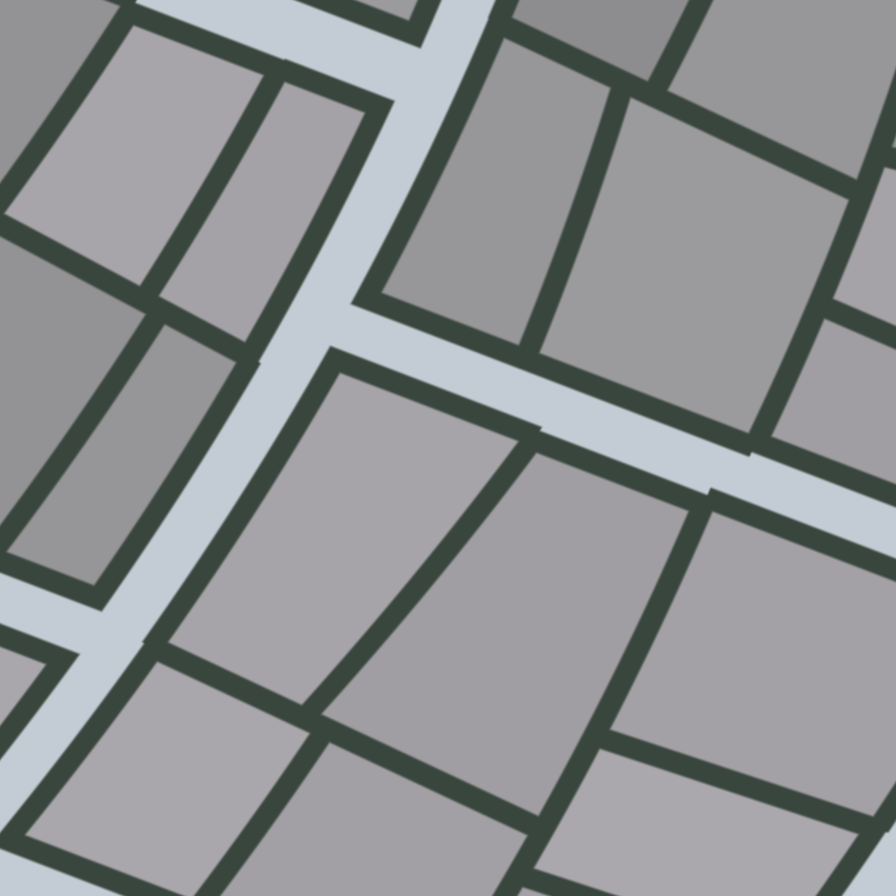
This pattern is drawn by a Shadertoy shader. Its source:

```glsl
// Plan of skewed city blocks: pale streets around grey lots with dark green outlines.
// A bent, staggered grid gives the blocks; each block is split at random into lots,
// keeping the distance to the nearest cut for the outlines.

const vec3 STREET_COLOR  = vec3(0.765, 0.80, 0.83);
const vec3 OUTLINE_COLOR = vec3(0.225, 0.275, 0.24);
const vec3 LOT_DARK      = vec3(0.54, 0.54, 0.545);
const vec3 LOT_LIGHT     = vec3(0.67, 0.66, 0.68);

const vec2  JUNCTION    = vec2(0.39, 0.635);   // where two streets meet
const vec2  CROSS_AXIS  = vec2(0.934, -0.358); // direction of the cross streets
const vec2  MAIN_AXIS   = vec2(0.485, 0.875);  // direction of the main streets
const vec2  BLOCK_SIZE  = vec2(0.88, 0.72);
const float STAGGER     = 0.29;   // shift of the cross streets per column
const float BEND        = 0.138;  // curvature of the main streets
const float BEND_OFFSET = 0.036;
const float STREET_HALF = 0.019;
const float SETBACK     = 0.018;  // largest extra setback of a lot front
const float LINE_WIDTH  = 0.0245;
const float LOT_AREA    = 0.12;   // lots smaller than this stay whole
const float LEAN        = 0.26;   // range of slope of the cuts
const int   SPLITS      = 4;
const float SOFTNESS    = 0.003;  // edge blur
const int   SAMPLES     = 4;      // samples per side

float hash(vec2 p) {
    return fract(sin(dot(p, vec2(127.1, 311.7))) * 43758.5453);
}

// Canvas position to street coordinates: x across, y along the main streets
vec2 toStreetSpace(vec2 p) {
    vec2 s = inverse(mat2(CROSS_AXIS, MAIN_AXIS)) * (p - JUNCTION);
    s.x += BEND_OFFSET + BEND * s.y * s.y;
    return s;
}

vec3 cityColor(vec2 p) {
    // Block and local position in it
    vec2 s = toStreetSpace(p);
    float column = floor(s.x / BLOCK_SIZE.x);
    s.y += STAGGER * column;
    vec2 block = vec2(column, floor(s.y / BLOCK_SIZE.y));
    vec2 q = s - block * BLOCK_SIZE;

    // Split along the longer side until the lot is small enough
    vec2 lo = vec2(0.0), hi = BLOCK_SIZE;
    float seed = hash(block + 3.7);
    float cutDist = 1.0;
    for (int i = 0; i < SPLITS; i++) {
        vec2 size = hi - lo;
        if (size.x * size.y < LOT_AREA) break;
        vec2 axis = size.x > size.y ? vec2(1.0, 0.0) : vec2(0.0, 1.0);
        vec2 cut = mix(lo, hi, mix(0.4, 0.6, hash(vec2(seed, 1.3))));
        float lean = LEAN * (hash(vec2(seed, 2.9)) - 0.5);
        float side = dot(axis, q - cut) - lean * dot(axis.yx, q - 0.5 * (lo + hi));
        cutDist = min(cutDist, abs(side) * inversesqrt(1.0 + lean * lean));
        if (side > 0.0) lo = mix(lo, cut, axis);
        else            hi = mix(hi, cut, axis);
        seed = hash(vec2(seed * 9.17 + step(0.0, side), float(i) + 5.1));
    }

    // Distance from the lot front, which is set back a little differently per lot
    vec2 edge = min(q, BLOCK_SIZE - q);
    float front = min(edge.x, edge.y) - STREET_HALF - SETBACK * hash(vec2(seed, 7.7));

    // Paint fill, outline and street
    float inside = min(cutDist - 0.5 * LINE_WIDTH, front - LINE_WIDTH);
    float aa = 0.5 * SOFTNESS;
    vec3 color = mix(LOT_DARK, LOT_LIGHT, hash(vec2(seed, 4.3)));
    color = mix(OUTLINE_COLOR, color, smoothstep(-aa, aa, inside));
    return mix(STREET_COLOR, color, smoothstep(-aa, aa, front));
}

void mainImage(out vec4 fragColor, in vec2 fragCoord) {
    // Average a small grid of samples for soft edges
    float spread = max(SOFTNESS, 1.0 / iResolution.y);
    vec3 sum = vec3(0.0);
    for (int y = 0; y < SAMPLES; y++) {
        for (int x = 0; x < SAMPLES; x++) {
            vec2 offset = (vec2(x, y) + 0.5) / float(SAMPLES) - 0.5;
            sum += cityColor(fragCoord / iResolution.y + offset * spread);
        }
    }
    fragColor = vec4(sum / float(SAMPLES * SAMPLES), 1.0);
}
```
